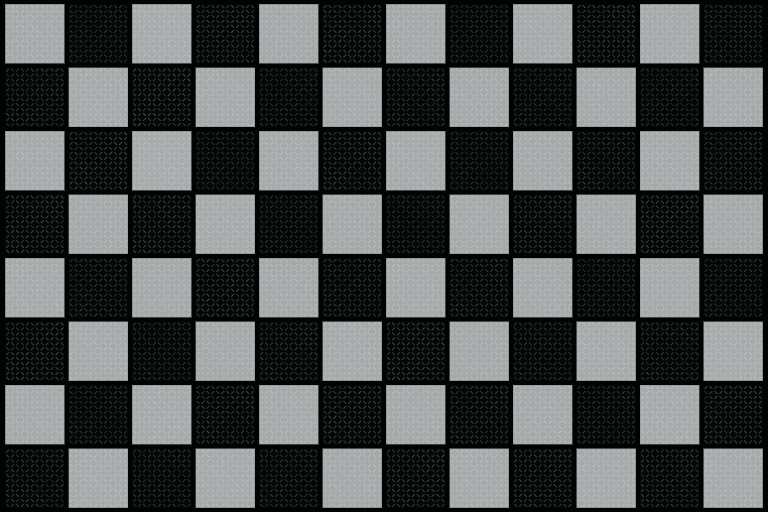
Reproduce this pattern procedurally as a Shadertoy shader.

```glsl
// Checkerboard of pale and black tread-plate tiles with dark joints
#define GRID vec2(12.0, 8.0)
#define PITCH 0.124
#define TILE_HALF 0.467
#define TREADS 12.0
#define BAR_HALF_LENGTH 0.30
#define BAR_HALF_WIDTH 0.11
#define WEAR 0.35
#define JOINT vec3(0.008, 0.012, 0.010)
#define DARK_BASE vec3(0.018, 0.026, 0.026)
#define DARK_BAR vec3(0.27, 0.285, 0.285)
#define PALE_BASE vec3(0.650, 0.665, 0.668)
#define PALE_BAR vec3(0.745, 0.745, 0.760)

float hash(vec2 p) {
    vec3 q = fract(p.xyx * vec3(0.1031, 0.1030, 0.0973));
    q += dot(q, q.yzx + 33.33);
    return fract((q.x + q.y) * q.z);
}

float boxDistance(vec2 p, vec2 halfSize) {
    vec2 d = abs(p) - halfSize;
    return length(max(d, 0.0)) + min(max(d.x, d.y), 0.0);
}

// Coverage of a shape from its signed distance and the pixel size
float coverage(float dist, float pixel) {
    return clamp(0.5 - dist / pixel, 0.0, 1.0);
}

// Raised bars leaning alternately left and right
float treadPlate(vec2 p, float pixel, vec2 tile) {
    vec2 cell = floor(p);
    vec2 q = fract(p) - 0.5;
    float lean = mod(cell.x + cell.y, 2.0) * 2.0 - 1.0;
    vec2 axis = normalize(vec2(1.0, lean));
    float along = clamp(dot(q, axis), -BAR_HALF_LENGTH, BAR_HALF_LENGTH);
    float bar = coverage(length(q - axis * along) - BAR_HALF_WIDTH, pixel);
    float polish = hash(cell + tile * 37.0 + 400.0);
    return bar * (1.0 - WEAR * polish);
}

void mainImage(out vec4 fragColor, in vec2 fragCoord) {
    // Square grid centred on the canvas
    float pixel = 1.0 / (iResolution.y * PITCH);
    vec2 p = (fragCoord - 0.5 * iResolution.xy) * pixel + 0.5 * GRID;
    vec2 tile = floor(p);
    vec2 local = fract(p) - 0.5;
    float pale = mod(tile.x + tile.y, 2.0);

    // Tread relief and slight differences between tiles
    float treadScale = TREADS / (2.0 * TILE_HALF);
    vec2 treadPoint = (local + TILE_HALF) * treadScale;
    float bars = treadPlate(treadPoint, pixel * treadScale, tile);
    float tone = hash(tile + 71.0) - 0.5;
    vec3 dark = mix(DARK_BASE, DARK_BAR, bars * (0.85 + 0.3 * tone));
    vec3 light = mix(PALE_BASE, PALE_BAR, bars) + 0.008 * tone;
    vec3 face = mix(dark, light, pale);

    // Joints and outer border
    vec2 inside = step(vec2(0.0), tile) * step(tile, GRID - 1.0);
    float mask = coverage(boxDistance(local, vec2(TILE_HALF)), pixel);
    vec3 color = mix(JOINT, face, mask * inside.x * inside.y);
    fragColor = vec4(color, 1.0);
}
```
